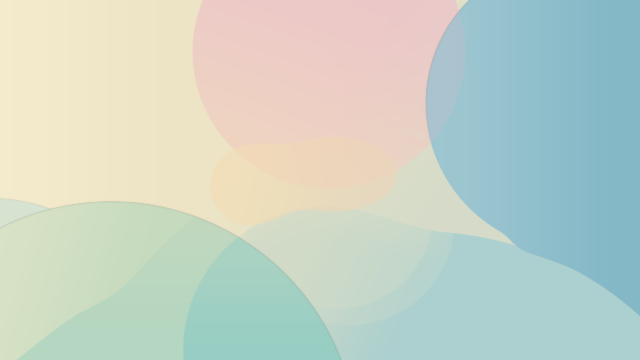
This background is drawn by a WebGL 1 fragment shader. Its source:

```glsl
precision highp float;
// Pastel backdrop of overlapping translucent shapes: a pink disc, an amber
// blob, a blue bay and a layered green hill over a cream to teal ground.
// Each shape is a signed distance, tinted by a gradient and blended in order.

uniform vec2 u_resolution;

#define PINK_OPACITY 0.88
#define AMBER_OPACITY 0.62
#define PALE_OPACITY 0.28
#define BLUE_OVERLAP 0.24
#define SHEET_FAINTNESS 0.5
#define RIM_WIDTH 0.0016
#define RIM_STRENGTH 0.10

float circle(vec2 p, vec2 center, float radius) {
  return length(p - center) - radius;
}

float ellipse(vec2 p, vec2 center, vec2 radii) {
  return (length((p - center) / radii) - 1.0) * min(radii.x, radii.y);
}

float smoothUnion(float a, float b, float k) {
  float h = max(k - abs(a - b), 0.0) / k;
  return min(a, b) - h * h * k * 0.25;
}

// Antialiased coverage of a signed distance
float cover(float d) {
  float pixel = 0.9 / u_resolution.y;
  return 1.0 - smoothstep(-pixel, pixel, d);
}

// Thin dark line along an edge
float rim(float d) {
  return 1.0 - RIM_STRENGTH * exp(-abs(d) / RIM_WIDTH);
}

void main() {
  // Height is one unit; x runs to the aspect ratio
  vec2 p = gl_FragCoord.xy / u_resolution.y;

  // Ground: cream on the left, sage toward the lower right
  vec3 cream = mix(vec3(0.955, 0.92, 0.80), vec3(0.93, 0.895, 0.775),
                   smoothstep(0.0, 0.5, p.x));
  vec3 sage = vec3(0.835, 0.86, 0.785);
  vec3 color = mix(cream, sage, smoothstep(0.2, 0.95, p.x - 0.7 * p.y));

  // Teal sheet: a lobe joined to a broad slope, faint along the lobe's top
  float slope = circle(p, vec2(1.169, -0.546), 0.903);
  float lobe = circle(p, vec2(0.907, 0.028), 0.398);
  float sheetEdge = smoothUnion(lobe, max(slope, 0.9 - p.x), 0.07);
  float sheet = cover(sheetEdge);
  vec3 sheetColor = mix(vec3(0.81, 0.85, 0.775), vec3(0.675, 0.815, 0.81),
                        smoothstep(0.75, 1.2, p.x - 0.45 * (p.y - 0.2)));
  float faint = SHEET_FAINTNESS * (1.0 - smoothstep(0.0, 0.1, -sheetEdge))
              * (1.0 - smoothstep(1.05, 1.3, p.x));
  color = mix(color, sheetColor, sheet * (1.0 - faint));

  // Two pale discs resting on the sheet
  vec3 pale = vec3(0.82, 0.86, 0.785);
  float outerDisc = cover(circle(p, vec2(0.972, 0.387), 0.290));
  float innerDisc = cover(circle(p, vec2(0.940, 0.405), 0.262));
  color = mix(color, pale, PALE_OPACITY * sheet * (outerDisc + innerDisc));

  // Pink disc, warmer toward its lower left
  float pink = cover(circle(p, vec2(0.914, 0.856), 0.379));
  vec3 pinkColor = mix(vec3(0.935, 0.82, 0.755), vec3(0.925, 0.765, 0.785),
                       smoothstep(0.0, 0.65, p.y - 0.48 + 0.35 * (p.x - 0.8)));
  float pinkFade = smoothstep(0.8, 1.15, p.x - 0.5 * (p.y - 0.5));
  color = mix(color, pinkColor, pink * PINK_OPACITY * (1.0 - 0.2 * pinkFade));

  // Amber blob: a round end joined to a wide end
  float blob = smoothUnion(circle(p, vec2(0.694, 0.484), 0.110),
                           ellipse(p, vec2(0.926, 0.516), vec2(0.176, 0.104)),
                           0.10);
  vec3 amber = mix(vec3(0.95, 0.865, 0.70), vec3(0.925, 0.835, 0.72),
                   smoothstep(0.6, 1.05, p.x));
  color = mix(color, amber, AMBER_OPACITY * cover(blob));

  // Blue bay: a disc that flows over the slope, with pink showing through
  float shore = -smoothUnion(slope, p.x - 1.44, 0.04);
  float bay = smoothUnion(circle(p, vec2(1.590, 0.711), 0.407), shore, 0.06);
  vec3 blue = mix(vec3(0.615, 0.775, 0.815), vec3(0.515, 0.72, 0.78),
                  smoothstep(1.2, 1.78, p.x));
  blue = mix(blue, vec3(0.85, 0.73, 0.79), BLUE_OVERLAP * pink);
  float upperLeft = smoothstep(0.5, 0.8, p.y)
                  * (1.0 - smoothstep(1.25, 1.45, p.x));
  color = mix(color, blue, cover(bay));
  color *= mix(1.0, rim(bay), upperLeft);

  // Pale sliver behind the hill at the left border
  float sliver = circle(p, vec2(-0.023, -0.014), 0.463);
  color = mix(color, vec3(0.84, 0.89, 0.82), cover(sliver));
  color *= mix(1.0, rim(sliver), 0.6);

  // Green hill with a wavy fold and the sheet seen through it
  float hill = circle(p, vec2(0.308, -0.245), 0.685);
  vec3 green = mix(vec3(0.845, 0.885, 0.775), vec3(0.775, 0.855, 0.745),
                   smoothstep(0.0, 0.5, p.x + 0.3 * (0.4 - p.y)));
  float bend = (p.x - 0.33) / 0.10;
  float foldLine = 0.805 * (p.x - 0.046) - 0.035 * exp(-bend * bend);
  vec3 foldColor = mix(vec3(0.71, 0.84, 0.755), vec3(0.755, 0.845, 0.745),
                       smoothstep(0.05, 0.42, p.y));
  green = mix(green, foldColor, cover((p.y - foldLine) * 0.78));
  vec3 deepTeal = mix(vec3(0.595, 0.805, 0.765), vec3(0.67, 0.825, 0.76),
                      smoothstep(0.0, 0.36, p.y));
  green = mix(green, deepTeal, sheet);
  color = mix(color, green, cover(hill)) * rim(hill);

  gl_FragColor = vec4(color, 1.0);
}
```
